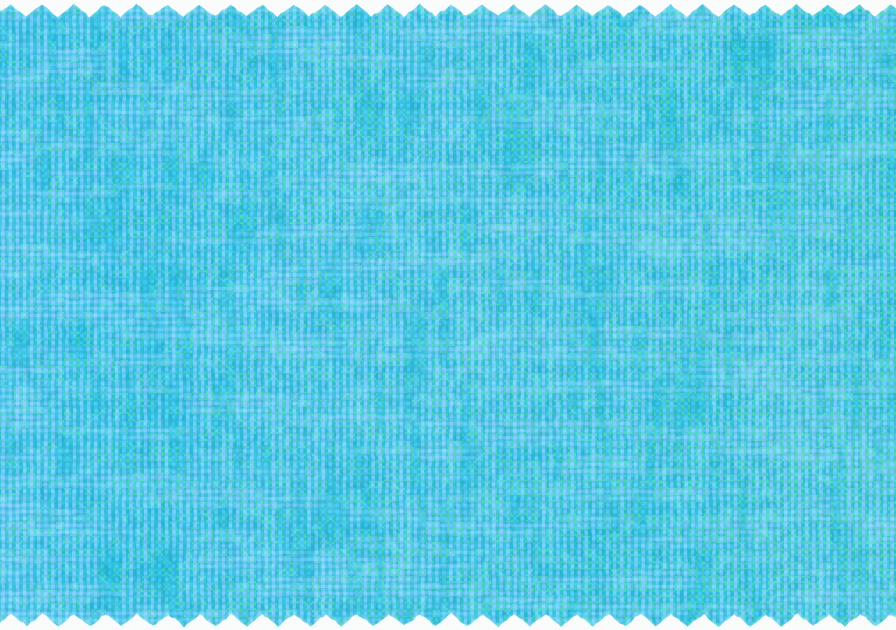
Write a Shadertoy shader that draws this texture.

```glsl
float hash(vec2 p) {
    vec3 q = fract(p.xyx * 0.1031);
    q += dot(q, q.yzx + 33.33);
    return fract((q.x + q.y) * q.z);
}

float noise(vec2 p) {
    vec2 i = floor(p), f = fract(p);
    f = f * f * (3.0 - 2.0 * f);
    return mix(mix(hash(i), hash(i + vec2(1, 0)), f.x),
               mix(hash(i + vec2(0, 1)), hash(i + vec2(1, 1)), f.x), f.y);
}

// Triangle wave: 1 at whole numbers, 0 halfway between them
float zigzag(float x) {
    return abs(2.0 * fract(x) - 1.0);
}

vec3 weave(vec2 uv) {
    const vec3 cyan = vec3(0.25, 0.765, 0.91);
    const vec3 sky = vec3(0.45, 0.79, 0.97);
    const vec3 teal = vec3(0.25, 0.78, 0.86);
    const vec3 mint = vec3(0.35, 0.88, 0.76);

    vec2 count = vec2(126.0, 93.0);
    vec2 grid = uv * count;
    grid += 0.12 * vec2(noise(grid * vec2(0.3, 0.8)), noise(grid.yx * vec2(0.3, 0.8) + 40.0));
    vec2 id = floor(grid), f = abs(fract(grid) - 0.5);
    vec2 soft = 0.5 * count / iResolution.xy;

    // Uneven yarn along each column and row
    float warpTone = noise(vec2(id.x + 0.5, uv.y * 11.0));
    float weftTone = noise(vec2(uv.x * 12.0, id.y + 70.5));
    float fleck = hash(id + 11.0);

    // Cyan and mint gaps, then horizontal and vertical yarns
    float greenness = smoothstep(0.3, 0.75, fleck + 0.3 * (uv.x - 0.5));
    vec3 color = mix(teal, mint, greenness);
    vec2 yarn = 1.0 - smoothstep(0.24 - soft, 0.24 + soft, f);
    vec3 weft = mix(cyan, sky, smoothstep(0.35, 0.75, weftTone));
    vec3 warp = mix(cyan, sky, smoothstep(0.1, 0.5, warpTone));
    color = mix(color, weft, 0.85 * yarn.y);
    color = mix(color, warp, yarn.x * mix(0.7, 1.0, fleck));

    // Crossing relief, slubs and broad shading
    color += 0.05 * (yarn.x * yarn.y - 0.25) + 0.025 * (yarn.x - 0.5);
    color += vec3(0.06, 0.025, 0.02) * (warpTone + weftTone - 1.0);
    color += 0.08 * (noise(grid * 1.7) - 0.5) - vec3(0.02, 0.01, 0.01);
    color += vec3(0.05, 0.01, 0.01) * (noise(uv * vec2(9.0, 2.0) + 5.0) - 0.5);
    color.b += 0.02 * (0.5 - uv.x);
    return color;
}

void mainImage(out vec4 fragColor, in vec2 fragCoord) {
    vec2 uv = fragCoord / iResolution.xy;
    float pixel = 1.0 / iResolution.y;

    // Pinked edges with slightly frayed teeth
    float fray = 0.004 * (noise(uv * vec2(230.0, 40.0)) - 0.5);
    float top = 0.974 + 0.019 * zigzag((uv.x - 0.0117) / 0.0351) + fray;
    float bottom = 0.025 - 0.019 * zigzag((uv.x - 0.0300) / 0.0351) + fray;
    float inside = min(top - uv.y, uv.y - bottom);

    vec3 color = weave(uv);
    float rim = 1.0 - smoothstep(0.0, 0.009, inside);
    color = mix(color, vec3(0.66, 0.92, 0.97), rim * 0.5 * noise(uv * vec2(300.0, 200.0)));

    vec3 paper = vec3(0.98, 0.99, 0.99);
    color = mix(paper, color, smoothstep(-pixel, pixel, inside));
    fragColor = vec4(clamp(color, 0.0, 1.0), 1.0);
}
```
